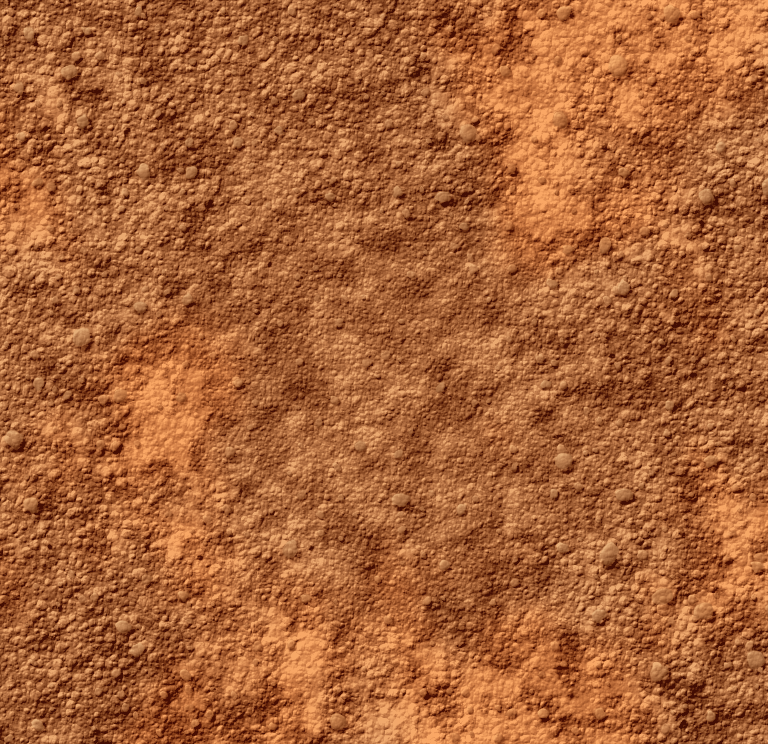
Give the GLSL for this texture, as a Shadertoy shader.

```glsl
// Dry reddish-brown soil: crumbly grains, pale bare patches, pebbles and small pits.
// A height field of packed domes and noise is lit from the upper left; the resulting
// tone runs through a six-step earth ramp. Lengths are fractions of canvas height.

const vec3 DEEP  = vec3(0.26, 0.05, 0.01);
const vec3 DARK  = vec3(0.43, 0.19, 0.07);
const vec3 SHADE = vec3(0.55, 0.30, 0.15);
const vec3 EARTH = vec3(0.66, 0.40, 0.23);
const vec3 LIT   = vec3(0.76, 0.49, 0.30);
const vec3 PALE  = vec3(0.86, 0.60, 0.39);
const vec3 BARE_TINT   = vec3(1.08, 0.98, 0.86);
const vec3 PEBBLE_TINT = vec3(0.98, 1.03, 1.07);

const vec2  LIGHT = vec2(-0.55, 0.835);  // direction towards the light
const float LIGHT_STEP = 0.0020;         // distance over which slope is taken
const float BASE_TONE = 3.05;            // position on the ramp, 0 to 5
const float RELIEF = 1.4;                // strength of slope shading
const float CREVICE = 1.7;               // darkening between grains
const float BROAD = 2.2;                 // large light and dark areas
const float CLOD_FREQ = 80.0;            // largest grains per canvas height

vec3 hash3(vec2 p) {
    vec3 q = fract(p.xyx * vec3(0.1031, 0.1030, 0.0973));
    q += dot(q, q.yxz + 33.33);
    return fract((q.xxy + q.yzz) * q.zyx);
}

float noise(vec2 p) {
    vec2 i = floor(p), f = fract(p);
    f = f * f * (3.0 - 2.0 * f);
    vec2 e = vec2(1.0, 0.0);
    return mix(mix(hash3(i).x, hash3(i + e).x, f.x),
               mix(hash3(i + e.yx).x, hash3(i + e.xx).x, f.x), f.y);
}

float fbm(vec2 p) {
    float sum = 0.0, amp = 0.5;
    for (int i = 0; i < 4; i++) {
        sum += amp * noise(p);
        p = mat2(1.6, 1.2, -1.2, 1.6) * p + 19.3;
        amp *= 0.5;
    }
    return sum / 0.9375;
}

// Height of overlapping round grains, one per cell
float grains(vec2 p, float freq) {
    vec2 q = p * freq, cell = floor(q);
    float h = 0.0;
    for (int k = 0; k < 9; k++) {
        vec2 id = cell + vec2(k % 3, k / 3) - 1.0;
        vec3 rnd = hash3(id + freq);
        vec2 d = q - id - 0.1 - 0.8 * rnd.xy;
        float radius = mix(0.28, 0.72, rnd.z * rnd.z);
        h = max(h, radius - dot(d, d) / radius);
    }
    return h / freq;
}

float soilHeight(vec2 p, float crumb) {
    vec2 w = p + 0.003 * (vec2(noise(p * 60.0), noise(p * 60.0 + 17.7)) - 0.5);
    return crumb * grains(w, CLOD_FREQ) + 0.75 * grains(w, 145.0)
         + 0.55 * grains(w, 225.0) + (fbm(p * 30.0) - 0.5) / 38.0;
}

// Scattered irregular stones: x = coverage, y = tone, z = cast shadow
vec3 pebbles(vec2 p, float freq, float share, float size) {
    vec2 cell = floor(p * freq);
    vec3 stone = vec3(0.0, BASE_TONE, 0.0);
    for (int k = 0; k < 9; k++) {
        vec2 id = cell + vec2(k % 3, k / 3) - 1.0;
        vec3 rnd = hash3(id + freq), form = hash3(id + freq + 57.0);
        if (rnd.z > share) continue;
        vec2 d = p - (id + 0.2 + 0.6 * rnd.xy) / freq;
        float radius = size * mix(0.45, 1.0, form.x * form.x);
        float c = cos(form.y * 6.283), s = sin(form.y * 6.283);
        mat2 turn = mat2(c, s, -s, c);
        vec2 squash = vec2(1.0, mix(1.0, 1.45, form.z)) / radius;
        vec2 local = turn * d * squash;
        float dist = length(local) + 0.5 * (noise(local * 1.5 + id * 7.0) - 0.5);
        float edge = 1.2 / (iResolution.y * radius);
        float cover = 1.0 - smoothstep(1.0 - edge, 1.0 + edge, dist);
        float facing = dot(d, LIGHT) / radius * smoothstep(0.1, 0.9, dist);
        stone.xy = mix(stone.xy, vec2(1.0, 3.6 + 2.3 * facing), cover);
        float shadow = length(turn * (d + LIGHT * 0.6 * radius) * squash);
        stone.z = max(stone.z, 1.0 - smoothstep(0.75, 1.3, shadow));
    }
    return stone;
}

vec3 earthRamp(float t) {
    vec3 c = mix(DEEP, DARK, clamp(t, 0.0, 1.0));
    c = mix(c, SHADE, clamp(t - 1.0, 0.0, 1.0));
    c = mix(c, EARTH, clamp(t - 2.0, 0.0, 1.0));
    c = mix(c, LIT, clamp(t - 3.0, 0.0, 1.0));
    return mix(c, PALE, clamp(t - 4.0, 0.0, 1.6));
}

void mainImage(out vec4 fragColor, in vec2 fragCoord) {
    vec2 p = fragCoord / iResolution.y;
    vec2 centre = vec2(0.5 * iResolution.x / iResolution.y, 0.47);
    vec2 away = p - centre;

    // Broad zones: compact dusty middle, crumbly rim, three ragged bare areas
    float broad = fbm(p * 3.5 + 4.0) - 0.5;
    float clump = fbm(p * 15.0 + 31.0) - 0.5;
    float compact = 1.0 - smoothstep(0.1, 0.45, length(away) + 0.4 * broad);
    float crumb = mix(0.9, 0.3, compact) + 0.8 * clump;
    float lobes = cos(3.0 * atan(away.y, away.x) - 2.88) * smoothstep(0.1, 0.4, length(away));
    float region = 0.46 + 0.9 * (fbm(p * 4.0 + 11.0) - 0.5) + 0.11 * lobes - 0.1 * compact;
    float ragged = fbm(p * 38.0) - 0.5 + 0.6 * clump;
    float bare = smoothstep(0.60, 0.80, region + 0.9 * ragged);
    float halo = smoothstep(0.42, 0.68, region);

    // Slope lighting and dark crevices
    float h = soilHeight(p, crumb);
    float slope = (h - soilHeight(p + LIGHT * LIGHT_STEP, crumb)) / LIGHT_STEP;
    float depth = h * CLOD_FREQ - 0.24 * crumb - 0.14;
    float soil = RELIEF * slope + CREVICE * depth;
    float tone = BASE_TONE + BROAD * broad + 1.1 * clump;
    tone += mix(soil, 0.6 * soil + 1.5, bare);

    // Pits, then small and large pebbles
    tone -= 2.5 * pebbles(p, 9.0, 0.25, 0.008).x;
    vec3 small = pebbles(p, 34.0, 0.32, 0.0075);
    vec3 large = pebbles(p, 14.0, 0.4, 0.015);
    tone -= 2.3 * max(small.z, large.z);
    tone = mix(tone, small.y + 0.4 * soil, small.x);
    tone = mix(tone, large.y + 0.35 * soil, large.x);

    vec3 colour = earthRamp(tone);
    colour *= mix(vec3(1.0), BARE_TINT, 0.8 * halo);
    colour *= mix(vec3(1.0), PEBBLE_TINT, max(0.5 * small.x, large.x));
    fragColor = vec4(clamp(colour, 0.0, 1.0), 1.0);
}
```
